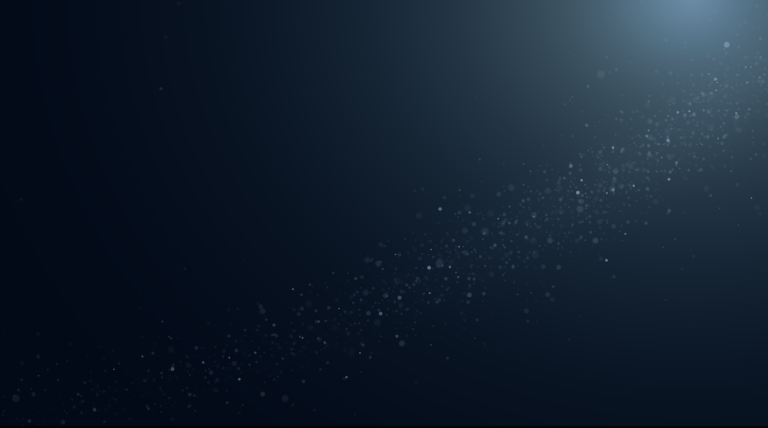
Give the GLSL for this background, as a Shadertoy shader.

```glsl
// A dim blue backdrop lit from the upper right, crossed by a rising dust band.
// The light is an exponential falloff; the dust is several jittered cell grids
// whose occupancy follows the distance to a curved centre line.

const vec3 NIGHT = vec3(0.006, 0.032, 0.085);
const vec3 LIGHT = vec3(0.39, 0.46, 0.46);
const vec3 CORE = vec3(0.02, 0.06, 0.10);
const vec3 DUST = vec3(0.58, 0.71, 0.79);
const int LAYERS = 6;

// Three random values for one cell of one layer.
vec3 hash3(vec2 cell, float seed) {
    vec3 q = fract(vec3(cell.xyx + seed * 17.3) * vec3(0.1031, 0.1030, 0.0973));
    q += dot(q, q.yxz + 33.33);
    return fract((q.xxy + q.yzz) * q.zyx);
}

// Squared distance from the band, in units of its local width.
float bandOffset(vec2 p) {
    float centre = 0.04 + 0.14 * p.x + 0.17 * p.x * p.x;
    float q = (p.y - centre) / (0.065 + 0.025 * p.x);
    return q * q;
}

// Chance that a cell holds a particle: dense core and thin stray tail.
float dustDensity(vec2 p) {
    float q = bandOffset(p);
    float rise = mix(0.22, 0.75, smoothstep(0.2, 1.6, p.x));
    return rise * (exp(-q) + 0.09 * exp(-0.2 * q));
}

// Smooth disc that stays visible when smaller than a pixel.
float disc(float dist, float radius, float blur) {
    return 1.0 - smoothstep(max(radius - blur, 0.0), radius + blur, dist);
}

// One grid of particles; jitter keeps every disc inside its own cell.
float dustLayer(vec2 p, float size, float seed, float pixel) {
    vec2 cell = floor(p / size);
    vec3 place = hash3(cell, seed);
    vec3 look = hash3(cell + 71.0, seed + 5.0);
    vec2 centre = (cell + 0.25 + 0.5 * place.xy) * size;
    float present = step(place.z, dustDensity(centre));
    float radius = size * mix(0.07, 0.17, look.x);
    float spark = smoothstep(0.93, 1.0, look.y);
    float strength = mix(0.04, 0.19, look.z * look.z) + 0.5 * spark;
    strength *= mix(0.75, 1.0, smoothstep(0.4, 1.5, p.x));
    float blur = max(0.8 * pixel, radius * mix(0.45, 0.12, spark));
    return present * strength * disc(length(p - centre), radius, blur);
}

// Light spilling from the top edge.
vec3 backdrop(vec2 p, vec2 source) {
    float d = length((p - source) * vec2(1.0, 1.2));
    float fall = exp(-1.3 * d - 0.6 * d * d);
    vec3 lit = LIGHT * pow(vec3(fall), vec3(1.18, 1.04, 1.0));
    return NIGHT + lit + CORE * exp(-30.0 * d * d);
}

void mainImage(out vec4 fragColor, in vec2 fragCoord) {
    vec2 p = fragCoord / iResolution.y;
    float aspect = iResolution.x / iResolution.y;
    float pixel = 1.0 / iResolution.y;
    vec3 color = backdrop(p, vec2(0.9 * aspect, 1.01));

    // Soft haze, then particles from fine to coarse.
    p.x *= 1.79 / aspect;
    color += DUST * 0.025 * exp(-bandOffset(p)) * smoothstep(0.6, 1.7, p.x);
    for (int i = 0; i < LAYERS; i++) {
        float layer = float(i);
        float size = 0.016 * pow(1.27, layer);
        float dust = dustLayer(p + 3.7 * size * 0.0, size, layer + 1.0, pixel);
        color = mix(color, DUST, dust);
    }

    // Narrow dark line along the floor.
    color *= mix(0.35, 1.0, smoothstep(0.003, 0.003 + 1.5 * pixel, p.y));
    fragColor = vec4(color, 1.0);
}
```
